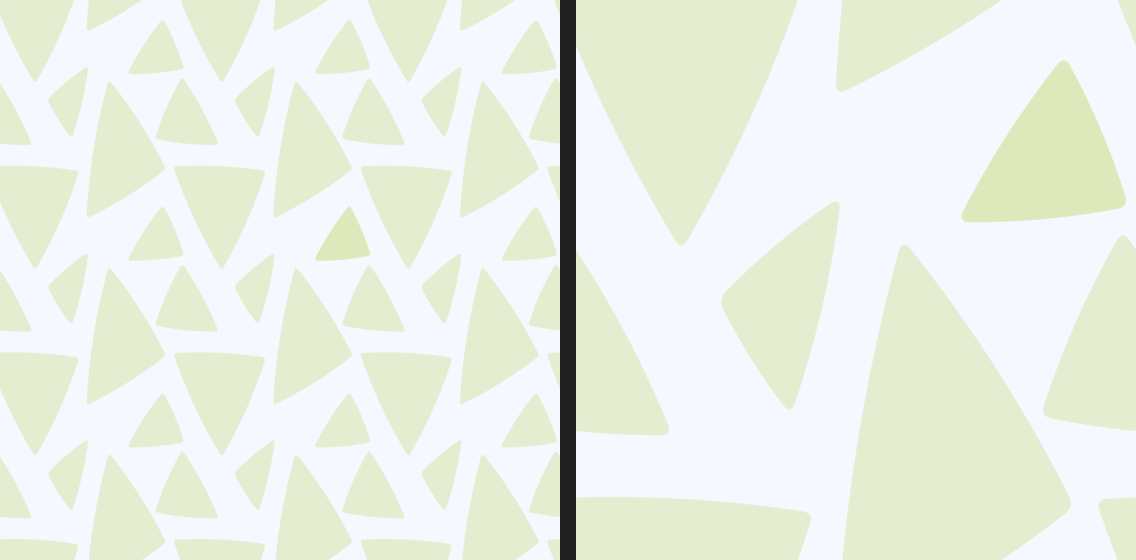
Left, the full canvas; right, a detail of the centre.
This pattern is drawn by a Shadertoy shader. Its source:

```glsl
// Scattered pale green triangles with softly bowed sides on a cool white ground.
// Five triangles form a cell that wraps on a 3 by 3 grid; each is the smooth
// intersection of three parabolic edges, and one small triangle is tinted deeper.

const float REPEATS = 3.0;
const float BOW = 0.028;          // side bulge, as a share of side length
const float CORNER = 0.020;       // corner softness, in cells
const float TIP_EXTENSION = 0.010; // makes up for the length lost to rounding
const vec3 GROUND = vec3(0.970, 0.973, 1.000);
const vec3 LEAF = vec3(0.896, 0.928, 0.814);
const vec3 ACCENT = vec3(0.868, 0.914, 0.730);
const int ACCENT_SHAPE = 2;
const vec2 ACCENT_CELL = vec2(1.0, 1.0);

// Three corners per triangle, in cell units
const int SHAPES = 5;
const vec2 CORNERS[15] = vec2[15](
    vec2(0.936, 0.102), vec2(1.416, 0.078), vec2(1.188, -0.438),
    vec2(0.584, 0.564), vec2(0.880, 0.098), vec2(0.468, -0.162),
    vec2(0.871, 0.891), vec2(0.978, 0.636), vec2(0.690, 0.609),
    vec2(0.977, 0.579), vec2(1.164, 0.229), vec2(0.838, 0.262),
    vec2(0.469, 0.641), vec2(0.383, 0.269), vec2(0.264, 0.465));

float smoothMax(float a, float b, float k) {
    float h = max(k - abs(a - b), 0.0) / k;
    return max(a, b) + h * h * k * 0.25;
}

// Signed distance to an outward bowed side; corners run clockwise
float bowedSide(vec2 p, vec2 a, vec2 b) {
    vec2 side = b - a;
    float len = length(side);
    vec2 dir = side / len;
    float t = dot(p - a, dir) / len;
    return dot(p - a, vec2(-dir.y, dir.x)) - 4.0 * BOW * len * t * (1.0 - t);
}

float bowedTriangle(vec2 p, vec2 a, vec2 b, vec2 c) {
    a += TIP_EXTENSION * normalize(a);
    b += TIP_EXTENSION * normalize(b);
    c += TIP_EXTENSION * normalize(c);
    float d = smoothMax(bowedSide(p, a, b), bowedSide(p, b, c), CORNER);
    return smoothMax(d, bowedSide(p, c, a), CORNER);
}

void mainImage(out vec4 fragColor, in vec2 fragCoord) {
    vec2 p = REPEATS * fragCoord / iResolution.xy;
    float pixel = REPEATS / min(iResolution.x, iResolution.y);
    vec3 color = GROUND;

    for (int i = 0; i < SHAPES; i++) {
        vec2 a = CORNERS[3 * i];
        vec2 b = CORNERS[3 * i + 1];
        vec2 c = CORNERS[3 * i + 2];
        vec2 center = (a + b + c) / 3.0;

        // Nearest wrapped copy of this triangle
        vec2 cell = floor(p - center + 0.5);
        vec2 local = p - center - cell;
        float d = bowedTriangle(local, a - center, b - center, c - center);

        bool accented = i == ACCENT_SHAPE && mod(cell, REPEATS) == ACCENT_CELL;
        float coverage = 1.0 - smoothstep(-0.75 * pixel, 0.75 * pixel, d);
        color = mix(color, accented ? ACCENT : LEAF, coverage);
    }
    fragColor = vec4(color, 1.0);
}
```
